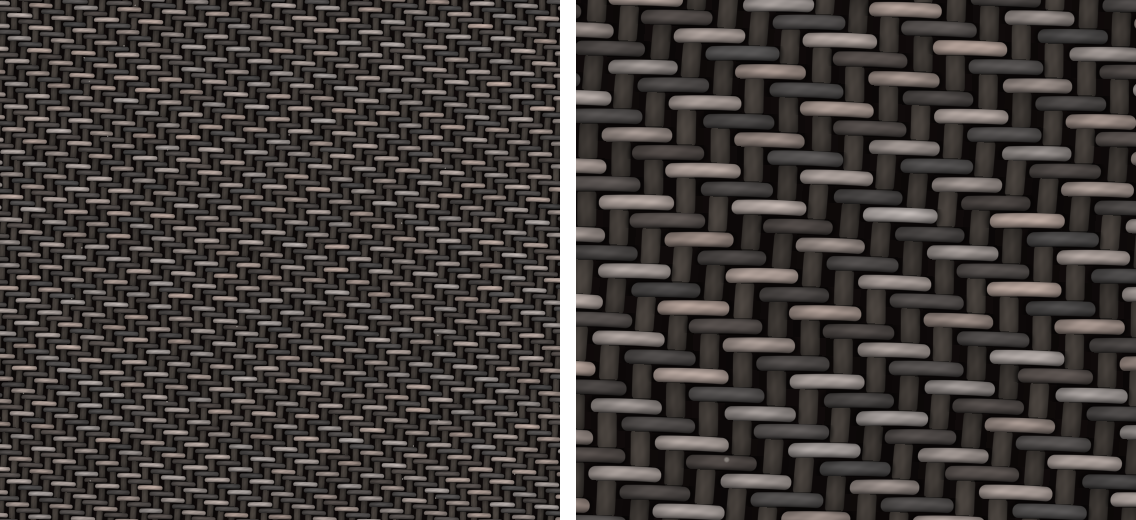
Left: the whole. Right: its middle third, enlarged.
Reproduce this texture procedurally as a Shadertoy shader.

```glsl
// Draws a tilted two-over-two twill of light and dark wefts across dark warps.
#define WARPS 47.3                  // warp threads per canvas height
#define WEFTS 91.5                  // weft threads per canvas height
#define TILT 0.048                  // slope of the cloth
#define ANCHOR vec2(0.4878, 0.664)  // centre of one light float
#define WEFT_SIZE vec2(2.12, 0.43)  // half length and half thickness, in weft pitches
#define WARP_SIZE vec2(0.56, 1.22)  // half width and half length, in weft pitches
#define WEAR 0.26                   // brightness variation between floats
#define LIGHT_YARN vec3(0.64, 0.593, 0.572)
#define DARK_YARN vec3(0.315, 0.298, 0.292)
#define WARP_YARN vec3(0.265, 0.242, 0.224)
#define GAP vec3(0.05, 0.034, 0.033)

float hash(vec2 p) {
    vec3 h = fract(vec3(p.xyx) * 0.1031);
    h += dot(h, h.yzx + 33.33);
    return fract((h.x + h.y) * h.z);
}

float roundedBox(vec2 p, vec2 size, float radius) {
    vec2 d = abs(p) - size + radius;
    return length(max(d, 0.0)) + min(max(d.x, d.y), 0.0) - radius;
}

// Fine streaks along a yarn
float fibres(float along, float across, float seed) {
    float phase = 6.2832 * seed;
    return sin(along * 2.3 + phase) * 0.5
         + sin(along * 5.1 + across * 9.0 + phase * 3.0) * 0.3
         + sin(along * 1.1 - across * 14.0 + phase * 5.0) * 0.4;
}

void mainImage(out vec4 fragColor, in vec2 fragCoord) {
    vec2 uv = fragCoord / iResolution.y;
    float soft = 0.75 * WEFTS / iResolution.y;
    float aspect = WEFTS / WARPS;

    // Thread coordinates: x counts warps, y counts wefts downwards
    vec2 d = uv - ANCHOR;
    vec2 q = vec2(d.x - TILT * d.y, -d.y - TILT * d.x) * vec2(WARPS, WEFTS);
    q += 0.05 * vec2(sin(q.y * 0.43 + 2.0 * sin(q.x * 0.21)),
                     sin(q.x * 0.57 + 2.0 * sin(q.y * 0.17)));

    // Warp: passes over two wefts, one step lower on each column
    float column = floor(q.x);
    float warpStep = q.y - column - 0.5;
    float warpId = floor(warpStep / 4.0);
    vec2 warp = vec2((q.x - column - 0.5) * aspect, mod(warpStep, 4.0) - 2.0);
    float warpSeed = hash(vec2(column, warpId) + 217.0);
    warp.x += 0.12 * (warpSeed - 0.5);
    float warpEdge = roundedBox(warp, WARP_SIZE, 0.4);
    float warpRound = 1.0 - pow(abs(warp.x + 0.08) / 0.72, 2.0);
    float warpShade = (0.5 + 0.5 * warpRound) * (1.0 - 0.17 * warp.y * warp.y);
    warpShade *= 1.0 + WEAR * (warpSeed - 0.5) + 0.06 * fibres(warp.y, warp.x, warpSeed);

    // Weft: floats over two warps, shifted one warp on each row
    float row = floor(q.y + 0.5);
    float weftStep = q.x - row + 2.0;
    float weftId = floor(weftStep / 4.0);
    vec2 weft = vec2((mod(weftStep, 4.0) - 2.0) * aspect, q.y - row);
    float weftSeed = hash(vec2(row, weftId) + 431.0);
    float tintSeed = hash(vec2(weftId, row) + 773.0);
    weft.x += 0.25 * (tintSeed - 0.5);
    weft.y += 0.025 * weft.x - 0.012 * weft.x * weft.x + 0.06 * (weftSeed - 0.5);
    float weftEdge = roundedBox(weft, WEFT_SIZE + vec2(0.2 * (weftSeed - 0.5), 0.0), 0.4);
    float weftRound = 1.0 - pow(min(abs(weft.y + 0.08) / 0.5, 1.0), 2.0);
    float weftShade = (0.42 + 0.58 * weftRound) * (1.0 - 0.055 * weft.x * weft.x);
    weftShade *= 1.03 + WEAR * (weftSeed - 0.5) + 0.07 * fibres(weft.x, weft.y, weftSeed);
    float isDark = mod(row, 2.0);
    vec3 weftColour = mix(LIGHT_YARN, DARK_YARN, isDark);
    weftColour *= 1.0 + (tintSeed - 0.5) * vec3(0.05, -0.02, -0.06);

    // Layer the threads, with a contact shadow under each float
    vec3 colour = GAP * (0.8 + 0.4 * hash(vec2(column, row)));
    colour = mix(colour, WARP_YARN * warpShade, smoothstep(soft, -soft, warpEdge));
    colour *= 1.0 - 0.4 * smoothstep(0.4, 0.0, weftEdge);
    colour = mix(colour, weftColour * weftShade, smoothstep(soft, -soft, weftEdge));

    // Sparse lint specks
    vec2 lintCell = floor(uv * 60.0);
    float lintSeed = hash(lintCell + 91.0);
    vec2 lintCentre = 0.25 + 0.5 * vec2(hash(lintCell + 13.0), hash(lintCell + 57.0));
    float lint = smoothstep(0.14, 0.04, length(fract(uv * 60.0) - lintCentre));
    colour = mix(colour, vec3(0.62, 0.60, 0.58), 0.65 * lint * step(0.994, lintSeed));

    fragColor = vec4(clamp(colour, 0.0, 1.0), 1.0);
}
```
